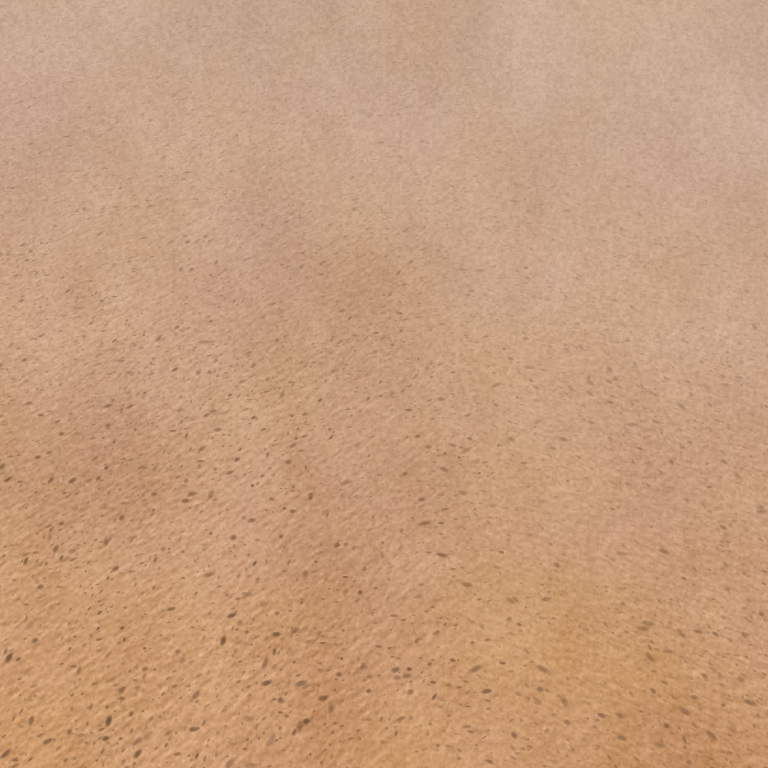
Write a three.js fragment shader that draws this texture.

```glsl
// Dry sandy ground seen at a slant, fading into pale haze toward the top.
// A perspective map carries scattered pits and slanted relief; broad stains
// and fine grain are added over a vertical colour gradient.

varying vec2 vUv;

const vec3 NEAR_SAND = vec3(0.785, 0.588, 0.422);
const vec3 MID_SAND  = vec3(0.778, 0.618, 0.495);
const vec3 FAR_SAND  = vec3(0.778, 0.650, 0.558);
const vec3 PIT_COLOR = vec3(0.40, 0.29, 0.21);
const vec3 STAIN_TINT = vec3(0.85, 1.0, 1.1);

const float HORIZON = 2.0;          // height of the vanishing line
const float STAIN_AMOUNT = 0.10;
const float RELIEF_AMOUNT = 0.13;
const float GRAIN_AMOUNT = 0.11;
const float LEFT_SLANT = 0.75;      // pit and relief direction, radians
const float RIGHT_SLANT = -0.65;

float hash(vec2 p) {
  vec3 q = fract(vec3(p.xyx) * 0.1031);
  q += dot(q, q.yzx + 33.33);
  return fract((q.x + q.y) * q.z);
}

float noise(vec2 p) {
  vec2 i = floor(p);
  vec2 f = fract(p);
  f = f * f * (3.0 - 2.0 * f);
  float low = mix(hash(i), hash(i + vec2(1.0, 0.0)), f.x);
  float high = mix(hash(i + vec2(0.0, 1.0)), hash(i + 1.0), f.x);
  return mix(low, high, f.y);
}

float fbm(vec2 p) {
  float sum = 0.0;
  float weight = 0.5;
  for (int i = 0; i < 4; i++) {
    sum += weight * noise(p);
    p = p * 2.03 + 17.3;
    weight *= 0.5;
  }
  return sum / 0.9375;
}

vec2 rotate(vec2 p, float angle) {
  float c = cos(angle);
  float s = sin(angle);
  return vec2(c * p.x + s * p.y, c * p.y - s * p.x);
}

// Canvas to ground: unit scale at the lower edge, denser with distance.
vec2 toGround(vec2 uv) {
  float depth = HORIZON - uv.y;
  return vec2((uv.x - 0.5) * HORIZON, HORIZON * HORIZON) / depth;
}

// Coverage of scattered, elongated pits, one candidate per cell.
float pits(vec2 p, float cell, float radius, float share, float slant) {
  vec2 home = floor(p / cell);
  float cover = 0.0;
  for (int y = -1; y <= 1; y++) {
    for (int x = -1; x <= 1; x++) {
      vec2 id = home + vec2(float(x), float(y));
      vec2 center = (id + vec2(hash(id + 11.0), hash(id + 47.0))) * cell;
      float size = radius * mix(0.5, 1.25, hash(id + 83.0));
      float turn = slant + 1.6 * (hash(id + 131.0) - 0.5);
      vec2 d = rotate(p - center, turn);
      d.x /= mix(1.0, 2.4, hash(id + 171.0));
      float shape = 1.0 - smoothstep(size * 0.35, size * 1.3, length(d));
      float present = step(hash(id + 211.0), share);
      cover = max(cover, shape * present * mix(0.35, 1.0, hash(id + 251.0)));
    }
  }
  return cover;
}

// Height of small ridges drawn out along the slant.
float ridges(vec2 p, float slant) {
  vec2 q = rotate(p, slant);
  return 0.6 * noise(q * vec2(65.0, 130.0)) + 0.4 * noise(q * vec2(130.0, 240.0) + 9.0);
}

float slopeLight(vec2 p, float slant) {
  return ridges(p, slant) - ridges(p + vec2(-0.002, 0.004), slant);
}

void main() {
  vec2 uv = vUv;
  vec2 ground = toGround(uv);
  float nearness = 1.0 - smoothstep(0.0, 1.0, uv.y + 0.12 * (uv.x - 0.5));
  float rightSide = smoothstep(0.4, 0.8, uv.x);

  // Base gradient with haze
  vec3 color = mix(NEAR_SAND, MID_SAND, smoothstep(0.0, 0.55, uv.y + 0.1 * (uv.x - 0.5)));
  color = mix(color, FAR_SAND, smoothstep(0.45, 1.0, uv.y + 0.15 * (uv.x - 0.5)));

  // Broad stains, upright streaks and patchy warmth
  float stain = fbm(uv * vec2(7.0, 5.0) + 3.0) - 0.5;
  stain += 0.5 * (fbm(uv * vec2(19.0, 11.0) + 31.0) - 0.5);
  color += STAIN_AMOUNT * stain * STAIN_TINT;
  color.b -= 0.06 * (fbm(uv * 6.0 + 71.0) - 0.5);

  // Slanted relief, strongest in the foreground
  float light = mix(slopeLight(ground, LEFT_SLANT), slopeLight(ground, RIGHT_SLANT), rightSide);
  color += RELIEF_AMOUNT * light * mix(0.25, 1.0, nearness);

  // Fine grain
  float grain = 0.55 * noise(uv * 230.0) + 0.45 * noise(uv * 410.0 + 53.0) - 0.5;
  color += GRAIN_AMOUNT * grain * mix(0.8, 1.0, nearness);

  // Pits gather in patches and fade with distance
  float slant = mix(LEFT_SLANT, RIGHT_SLANT, rightSide);
  float patches = smoothstep(0.3, 0.65, fbm(ground * 7.0 + 91.0));
  float large = pits(ground, 0.027, 0.0038, mix(0.2, 0.6, patches), slant);
  float small = pits(ground + 5.0, 0.013, 0.0023, mix(0.25, 0.6, patches), slant);
  float pit = max(large * 0.8, small * 0.5);
  pit *= mix(0.22, 1.0, nearness) * mix(1.0, 0.7, rightSide);
  color = mix(color, PIT_COLOR, pit);

  gl_FragColor = vec4(color, 1.0);
}
```
